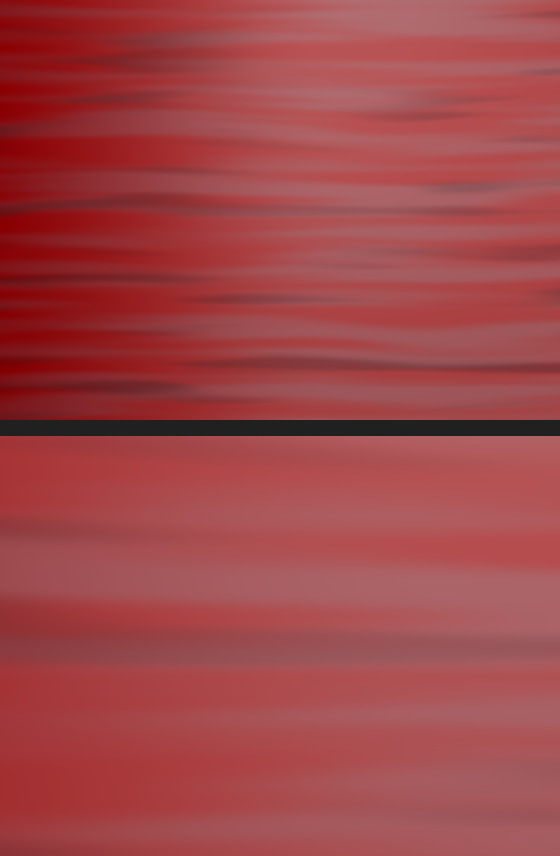
Top: the whole. Bottom: its middle third, enlarged.
Give the GLSL for this background, as a Shadertoy shader.

```glsl
// Deep red backdrop brightening to dusty rose, brushed with soft streaks.
// A smooth two-way gradient is tinted by stretched gradient noise:
// pale haze bands plus sparser tapered shadow bands.

const vec3 DEEP_RED   = vec3(0.505, 0.000, 0.015);
const vec3 ROSE       = vec3(0.665, 0.285, 0.295);
const vec3 SHEEN_TINT = vec3(0.045, 0.085, 0.085);
const vec3 HAZE_TINT  = vec3(-0.035, 0.095, 0.105);
const vec3 SHADOW_MUL = vec3(0.77, 0.76, 0.78);

// Unit gradient direction for a lattice cell, from an integer hash.
vec2 cellGradient(vec2 cell, float seed) {
    uvec2 q = uvec2(ivec2(cell) + ivec2(4096, 8192 + int(seed) * 977));
    uint h = q.x * 1597334677U ^ q.y * 3812015801U;
    h = (h ^ (h >> 15)) * 2246822519U;
    h ^= h >> 13;
    float angle = float(h & 65535U) / 65536.0 * 6.28318;
    return vec2(cos(angle), sin(angle));
}

// Gradient noise, roughly -0.7 to 0.7.
float gradientNoise(vec2 p, float seed) {
    vec2 cell = floor(p);
    vec2 f = p - cell;
    vec2 u = f * f * f * (f * (f * 6.0 - 15.0) + 10.0);
    float a = dot(cellGradient(cell, seed), f);
    float b = dot(cellGradient(cell + vec2(1, 0), seed), f - vec2(1, 0));
    float c = dot(cellGradient(cell + vec2(0, 1), seed), f - vec2(0, 1));
    float d = dot(cellGradient(cell + vec2(1, 1), seed), f - vec2(1, 1));
    return mix(mix(a, b, u.x), mix(c, d, u.x), u.y);
}

// Long horizontal bands: two octaves of stretched noise.
float streaks(vec2 p, vec2 frequency, float seed) {
    return gradientNoise(p * frequency, seed)
         + 0.35 * gradientNoise(p * frequency * vec2(1.6, 2.1) + 7.3, seed + 1.0);
}

// Dark left side, rose right side, pale sheen near the top.
vec3 backdrop(vec2 uv) {
    vec3 color = mix(DEEP_RED, ROSE, smoothstep(-0.15, 0.60, uv.x));
    vec2 toSheen = (uv - vec2(0.62, 1.0)) / vec2(0.42, 0.65);
    color += SHEEN_TINT * exp(-dot(toSheen, toSheen));
    return color * mix(0.95, 1.0, smoothstep(0.0, 0.6, uv.y));
}

void mainImage(out vec4 fragColor, in vec2 fragCoord) {
    vec2 uv = fragCoord / iResolution.xy;
    vec2 p = fragCoord / iResolution.y;

    // Bend the bands slightly so they drift and taper.
    p.y += 0.018 * gradientNoise(p * vec2(1.7, 3.0), 31.0);

    float haze = smoothstep(-0.35, 0.38, streaks(p, vec2(1.5, 21.0), 3.0));
    float shadow = smoothstep(0.06, 0.52, streaks(p + 0.37, vec2(1.9, 19.0), 11.0));

    // Shadows thin out around the upper centre.
    vec2 toClear = (uv - vec2(0.52, 0.85)) / vec2(0.28, 0.55);
    shadow *= 1.0 - 0.85 * exp(-dot(toClear, toClear));

    vec3 color = backdrop(uv);
    color += HAZE_TINT * (haze - 0.42);
    color = mix(color, color * SHADOW_MUL + vec3(0.0, 0.025, 0.028), shadow);
    fragColor = vec4(clamp(color, 0.0, 1.0), 1.0);
}
```
